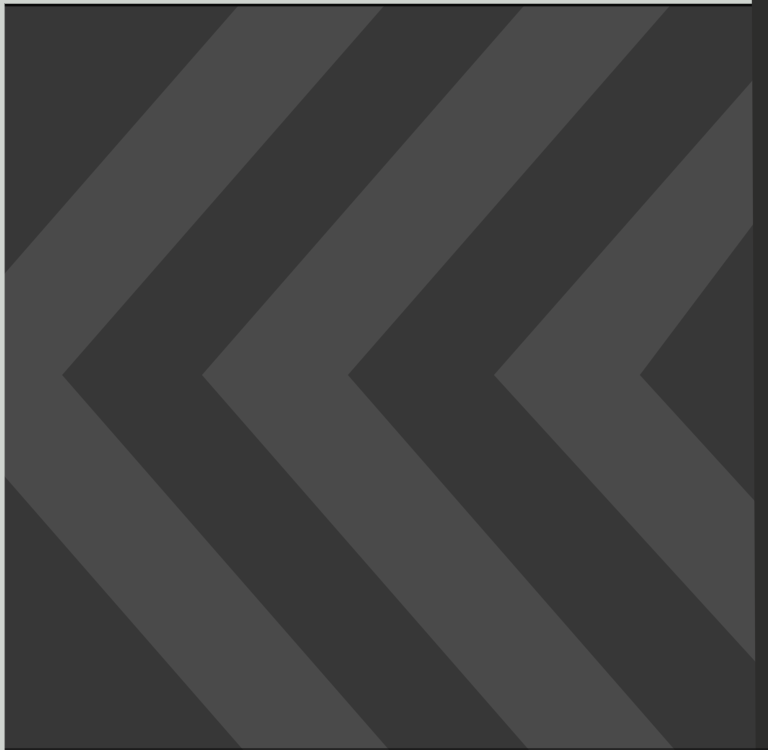
A Shadertoy shader for this pattern:

```glsl
// Three broad grey chevrons pointing left on a dark panel with a thin worn frame.

const vec3 PANEL = vec3(0.216);
const vec3 BAND = vec3(0.290);
const vec3 LIGHT_RIM = vec3(0.81, 0.83, 0.81);
const vec3 DARK_RIM = vec3(0.178, 0.175, 0.171);
const vec3 GROOVE = vec3(0.04);

const float ASPECT = 1.024;
const float BAND_WIDTH = 0.1945;
const float PITCH = 0.381;
const float MIDDLE_TIP = 0.2693;

// Antialiased step: 0 below the edge, 1 above it.
float softStep(float edge, float value, float blur) {
    return smoothstep(edge - blur, edge + blur, value);
}

// Coverage to the right of a V opening rightwards; slopes = (upper, lower).
float wedge(vec2 p, float tip, vec2 slopes, float blur) {
    float slope = p.y > 0.5 ? slopes.x : slopes.y;
    float d = (p.x - tip - slope * abs(p.y - 0.5)) / sqrt(1.0 + slope * slope);
    return softStep(0.0, d, blur);
}

// Band between an outer and an inner wedge.
float chevron(vec2 p, float tip, float width, vec2 outer, vec2 inner, float blur) {
    return wedge(p, tip, outer, blur) * (1.0 - wedge(p, tip + width, inner, blur));
}

void mainImage(out vec4 fragColor, in vec2 fragCoord) {
    vec2 p = fragCoord / iResolution.xy * vec2(ASPECT, 1.0);
    float blur = 0.8 / iResolution.y;

    // Evenly spaced chevrons; the last sits slightly off and is skewed.
    float bands = 0.0;
    for (int i = -1; i <= 1; i++) {
        float skewed = i == 1 ? 1.0 : 0.0;
        float tip = MIDDLE_TIP + PITCH * float(i) + 0.0083 * skewed;
        vec2 outer = mix(vec2(0.872), vec2(0.878, 0.912), skewed);
        vec2 inner = mix(vec2(0.872), vec2(0.752, 0.912), skewed);
        bands = max(bands, chevron(p, tip, BAND_WIDTH, outer, inner, blur));
    }
    vec3 color = mix(PANEL, BAND, bands);

    // Dark right margin, leaning slightly outwards towards the bottom.
    float rightEdge = mix(1.0075, 1.0025, p.y);
    float margin = softStep(rightEdge, p.x, blur);
    color = mix(color, DARK_RIM, margin);

    // Dark grooves under the top rim and along the bottom.
    float fromTop = 1.0 - p.y;
    float topGroove = (1.0 - softStep(0.0085, fromTop, blur)) * (1.0 - margin);
    float bottomGroove = 1.0 - softStep(0.0025, p.y, blur);
    color = mix(color, GROOVE, max(topGroove, 0.6 * bottomGroove));

    // Light rim on the top and left.
    float topRim = (1.0 - softStep(0.005, fromTop, blur)) * (1.0 - margin);
    float leftRim = 1.0 - softStep(0.0062, p.x, 1.3 * blur);
    color = mix(color, LIGHT_RIM, max(topRim, leftRim));

    fragColor = vec4(color, 1.0);
}
```
